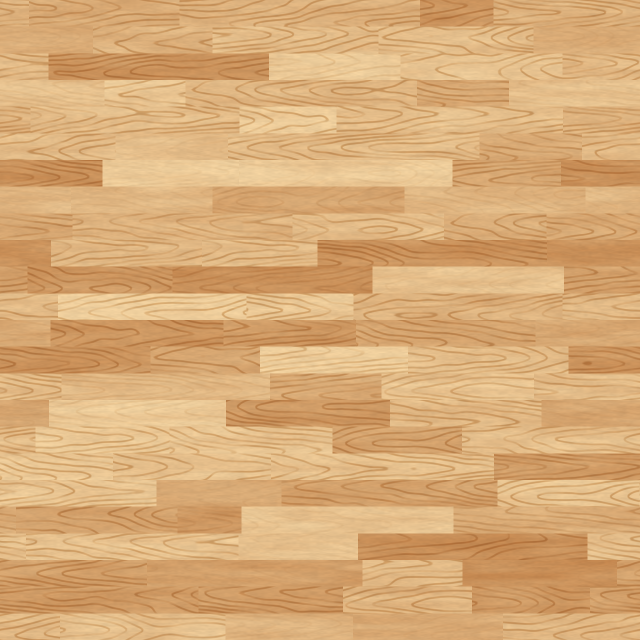
This texture is drawn by a Shadertoy shader. Its source:

```glsl
// Strip parquet floor: staggered honey-coloured planks with arched wood grain.

#define ROWS 24.0            // plank rows down the canvas
#define PLANKS 4.0           // planks per row
#define JOINT_JITTER 0.65    // irregularity of plank lengths
#define RING_DENSITY 4.6     // growth rings across one plank
#define RING_SLANT 0.62      // how fast the rings run off along the plank
#define RING_WIDTH 0.055     // ring line width, in plank heights
#define FIBRE_CONTRAST 0.055 // strength of the fine fibres
#define DARK_WOOD vec3(0.785, 0.560, 0.345)
#define LIGHT_WOOD vec3(0.935, 0.810, 0.615)
#define RING_TINT vec3(0.88, 0.79, 0.67)

float hash(vec2 p) {
    vec3 q = fract(vec3(p.xyx) * 0.1031);
    q += dot(q, q.yzx + 33.33);
    return fract((q.x + q.y) * q.z);
}

float noise(vec2 p) {
    vec2 i = floor(p), f = fract(p);
    f = f * f * (3.0 - 2.0 * f);
    return mix(mix(hash(i), hash(i + vec2(1, 0)), f.x),
               mix(hash(i + vec2(0, 1)), hash(i + vec2(1, 1)), f.x), f.y);
}

// Position of a plank's left end, in plank units; wraps across the canvas.
float joint(float index, float row) {
    return index + JOINT_JITTER * hash(vec2(mod(index, PLANKS) + 7.0, row + 31.0));
}

// Ring number at p (in plank heights): nested arches bent by slow noise.
float ringField(vec2 p, float seed) {
    float centre = mix(0.1, 0.9, hash(vec2(seed, 3.0)));
    float direction = hash(vec2(seed, 5.0)) < 0.5 ? -1.0 : 1.0;
    float arch = sqrt(pow(p.y - centre, 2.0) + 0.012);
    float bend = noise(vec2(p.x * 0.45, p.y * 1.3) + seed);
    float wobble = noise(vec2(p.x * 1.6, p.y * 3.0) + seed * 1.7);
    return RING_DENSITY * arch + direction * RING_SLANT * p.x + 2.2 * bend + 0.35 * wobble;
}

// Coverage of the thin ring lines, with even width along each line.
float ringLines(vec2 p, float seed) {
    const float e = 0.01;
    float f = ringField(p, seed);
    vec2 slope = vec2(ringField(p + vec2(e, 0), seed), ringField(p + vec2(0, e), seed)) - f;
    float dist = abs(fract(f) - 0.5) / max(length(slope) / e, 1.2);
    float fade = smoothstep(0.1, 0.75, noise(vec2(p.x * 0.8, p.y * 4.0) + seed * 2.3));
    return (1.0 - smoothstep(0.25, 1.0, dist / RING_WIDTH)) * mix(0.35, 1.0, fade);
}

vec3 floorColor(vec2 uv) {
    // Find the row, then the plank within it.
    float row = floor(uv.y * ROWS);
    float x = uv.x * PLANKS + PLANKS * hash(vec2(row, 11.0));
    float index = floor(x);
    if (x < joint(index, row)) index -= 1.0;
    vec2 p = vec2((x - joint(index, row)) * ROWS / PLANKS, fract(uv.y * ROWS));
    vec2 id = vec2(mod(index, PLANKS), row);
    float seed = floor(200.0 * hash(id + 17.0)) + 0.37;

    // Base tone with long, soft streaks.
    float streak = noise(vec2(p.x * 0.5, p.y * 4.0) + seed * 3.1) - 0.5;
    float tone = hash(id + 53.0) + 0.28 * streak;
    vec3 color = mix(DARK_WOOD, LIGHT_WOOD, clamp(tone, -0.1, 1.0));

    // Fine fibres and short pores.
    float fibre = noise(vec2(p.x * 3.0, p.y * 15.0) + seed * 4.3)
                + 0.7 * noise(vec2(p.x * 8.0, p.y * 28.0) + seed * 5.9) - 0.85;
    color *= 1.0 + FIBRE_CONTRAST * fibre;

    // Growth rings; some planks are almost plain.
    float strength = mix(0.15, 0.95, smoothstep(0.15, 0.4, hash(id + 91.0)));
    return color * mix(vec3(1), RING_TINT, strength * ringLines(p, seed));
}

void mainImage(out vec4 fragColor, in vec2 fragCoord) {
    // Average four samples per pixel to smooth every edge.
    vec3 sum = vec3(0);
    for (int i = 0; i < 4; i++) {
        vec2 offset = vec2(i % 2, i / 2) * 0.5 - 0.25;
        sum += floorColor((fragCoord + offset) / iResolution.xy);
    }
    fragColor = vec4(sum / 4.0, 1.0);
}
```
